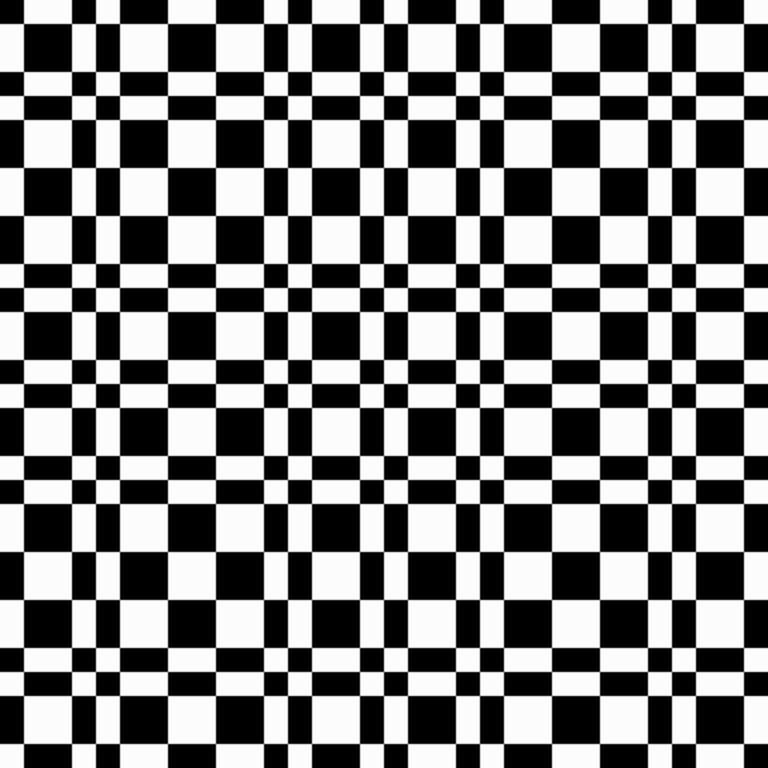
A three.js fragment shader for this pattern:

```glsl
// Black and white checks on a 32 by 32 grid, ordered by the Thue-Morse sequence on both axes.
varying vec2 vUv;

// Thue-Morse sign of a cell: flips once for every set bit of its index
float thueMorse(float index) {
  float n = clamp(index, 0.0, 31.0);
  float parity = 1.0;
  for (int bit = 0; bit < 5; bit++) {
    parity *= 1.0 - 2.0 * mod(n, 2.0);
    n = floor(n / 2.0);
  }
  return parity;
}

// Sign along one axis, blended softly across the nearest cell edge
float softBands(float x) {
  float edge = floor(x + 0.5);
  float blend = smoothstep(-0.047, 0.047, x - edge);
  return mix(thueMorse(edge - 1.0), thueMorse(edge), blend);
}

void main() {
  // Cells are counted rightwards and downwards from the upper left
  vec2 cell = 32.0 * vec2(vUv.x, 1.0 - vUv.y);
  float check = softBands(cell.x) * softBands(cell.y);
  vec3 black = vec3(0.0);
  vec3 white = vec3(0.99);
  gl_FragColor = vec4(mix(white, black, 0.5 + 0.5 * check), 1.0);
}
```
